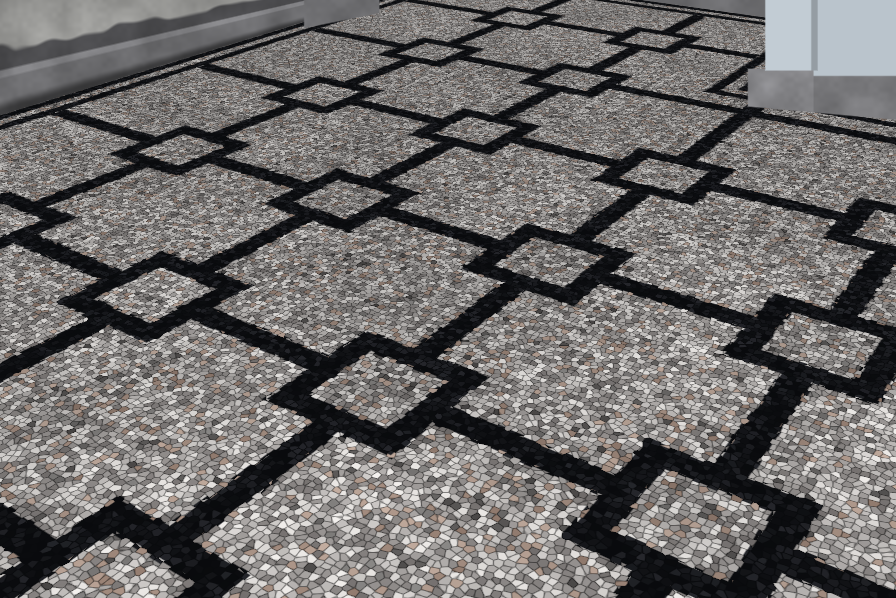
Give the GLSL for this pattern, as a Shadertoy shader.

```glsl
const float ASPECT = 1.5;
const float LINE_HALF = 0.047;        // connecting bands, in tile units
const float FRAME_OUTER = 0.236;      // half size of the square frames
const float FRAME_INNER = 0.146;
const float BORDER = 0.2;             // width of the striped floor edge
const float PEBBLES = 46.0;           // pebbles per tile
const float EDGE_WOBBLE = 0.016;
const vec3 STONE_DARK = vec3(0.40, 0.385, 0.38);
const vec3 STONE_LIGHT = vec3(0.83, 0.82, 0.81);
const vec3 STONE_WARM = vec3(0.56, 0.44, 0.37);
const vec3 BLACK_LOW = vec3(0.035, 0.04, 0.05);
const vec3 BLACK_HIGH = vec3(0.15, 0.155, 0.175);
const vec3 PLASTER = vec3(0.60, 0.60, 0.59);
const vec3 PAINT = vec3(0.73, 0.77, 0.80);
const vec3 CEMENT = vec3(0.42, 0.42, 0.43);
const vec3 STAIN = vec3(0.29, 0.29, 0.30);

// Floor plane to canvas: tile axes run right-down and right-up
const mat3 FLOOR_TO_VIEW = mat3(
    0.328, 0.0723, -0.173,
    0.503, -0.1086, 0.237,
    0.633, 0.6484, 1.0);

float hash(vec2 p) {
    return fract(sin(dot(p, vec2(127.1, 311.7))) * 43758.5453);
}

float noise(vec2 p) {
    vec2 i = floor(p), f = fract(p);
    f = f * f * (3.0 - 2.0 * f);
    return mix(mix(hash(i), hash(i + vec2(1, 0)), f.x),
               mix(hash(i + vec2(0, 1)), hash(i + vec2(1, 1)), f.x), f.y);
}

float cover(float d, float aa) {
    return clamp(0.5 - d / aa, 0.0, 1.0);
}

// x: random tone, y: second random, z: distance to the gap between pebbles
vec3 pebble(vec2 p) {
    vec2 cell = floor(p), id = cell;
    float near = 9.0, next = 9.0;
    for (int y = -1; y <= 1; y++)
    for (int x = -1; x <= 1; x++) {
        vec2 c = cell + vec2(x, y);
        vec2 seat = c + 0.15 + 0.7 * vec2(hash(c), hash(c + 57.3));
        float d = length(p - seat);
        if (d < near) { next = near; near = d; id = c; }
        else next = min(next, d);
    }
    return vec3(hash(id + 13.7), hash(id + 91.1), next - near);
}

// Distance inward from the walls
float floorEdge(vec2 p) {
    float corner = max(-0.12 - p.x, 3.4 - p.y);
    return min(min(p.x + 3.15, corner), 4.95 - p.y);
}

// Negative on the black bands
float bands(vec2 p) {
    vec2 node = round(p), q = abs(p - node);
    float d = min(q.x, q.y) - LINE_HALF;
    if (floorEdge(node) > 0.5) {
        float box = max(q.x, q.y);
        d = max(min(d, box - FRAME_OUTER), FRAME_INNER - box);
    }
    float edge = floorEdge(p);
    float stripes = abs(abs(edge - 0.5 * BORDER) - 0.068) - 0.034;
    return min(max(d, BORDER - edge), stripes);
}

vec3 floorColor(vec2 p, vec2 view) {
    vec2 px = fwidth(p);
    float aa = 0.5 * (px.x + px.y);
    float fade = 1.0 / (1.0 + 0.5 * pow(aa * PEBBLES, 2.0));
    vec3 g = pebble(p * PEBBLES);
    float tone = mix(0.5, g.x, fade);
    float body = mix(0.8, smoothstep(-0.05, 0.3, g.z), fade);

    vec3 stone = mix(STONE_DARK, STONE_LIGHT, tone);
    stone = mix(stone, STONE_WARM, 0.6 * fade * step(0.9, g.y));
    stone *= mix(0.52, 1.0, body) * mix(1.0, 0.6, fade * step(g.y, 0.06));
    stone *= 0.92 + 0.16 * noise(p * 3.0);
    stone *= mix(0.92, 1.1, smoothstep(0.0, 0.9, view.y));
    vec3 black = mix(BLACK_LOW, BLACK_HIGH, tone * tone * body);

    float d = bands(p) + EDGE_WOBBLE * fade * (g.y - 0.5);
    return mix(stone, black, cover(d, aa));
}

// Plaster, damp stain and skirting along the left
vec3 leftWall(vec2 v) {
    float rise = (0.186 - 0.294 * v.x - v.y) / (1.0 - 0.95 * min(v.x, 0.6));
    float ragged = rise + 0.02 * (noise(v * 35.0) - 0.5);
    vec3 c = mix(STAIN, PLASTER, smoothstep(0.098, 0.108, ragged));
    c = mix(c, CEMENT * 1.2, cover(rise - 0.068, 0.004));
    c = mix(c, CEMENT, cover(rise - 0.055, 0.004));
    return c * mix(0.55, 1.0, smoothstep(0.0, 0.02, rise));
}

void mainImage(out vec4 fragColor, in vec2 fragCoord) {
    vec2 uv = fragCoord / iResolution.xy;
    vec2 v = vec2(uv.x * ASPECT, 1.0 - uv.y);
    float aa = 1.5 / iResolution.y;
    vec3 h = inverse(FLOOR_TO_VIEW) * vec3(v, 1.0);
    vec2 p = h.xy / h.z;
    vec2 px = fwidth(p);
    vec3 col = floorColor(p, v);
    float grime = 0.86 + 0.22 * noise(v * 28.0) + 0.06 * noise(v * 120.0);

    // Walls behind and to the left
    col = mix(col, CEMENT * grime, cover(4.95 - p.y, px.y));
    col = mix(col, leftWall(v) * grime, cover(p.x + 3.15, px.x));
    float block = max(abs(v.x - 0.572) - 0.063, v.y - 0.047 + 0.2 * (v.x - 0.51));
    col = mix(col, CEMENT * grime, cover(block, aa));

    // Painted wall and pillar on cement bases at the right
    float foot = v.y - 0.178 - 0.09 * (v.x - 1.25);
    vec3 wall = mix(CEMENT * 1.1 * grime, PAINT, cover(v.y - 0.127, aa));
    col = mix(col, wall, cover(max(1.36 - v.x, foot), aa));
    float base = max(abs(v.x - 1.307) - 0.055, max(foot, 0.115 - v.y));
    col = mix(col, CEMENT * 1.25 * grime, cover(base, aa));
    float pillar = max(abs(v.x - 1.325) - 0.044, v.y - 0.118);
    col = mix(col, PAINT * mix(0.8, 1.04, cover(v.x - 1.358, aa)), cover(pillar, aa));

    fragColor = vec4(col, 1.0);
}
```
